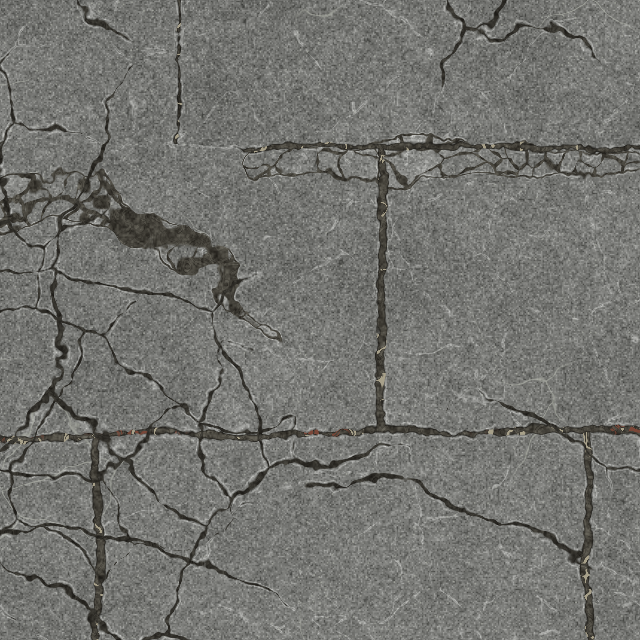
Write a WebGL 2 fragment shader that draws this texture.

```glsl
#version 300 es
precision highp float;
// Weathered grey concrete slabs: a running bond of gritty joints, warped cell
// borders and falling arcs for cracks, bands of broken stones and pale
// hairlines, all laid over mottled fine grain.
uniform vec2 u_resolution;
out vec4 fragColor;
#define SLAB vec2(0.765, 0.449)
#define SLAB_ORIGIN vec2(0.6, 0.323)
#define ROW_SHIFT 0.445     // sideways step between rows
#define JOINT_WIDTH 0.0066  // half width of joints
#define CRACK_WIDTH 0.0026  // half width of cracks
#define CRACK_SCALE 3.3     // crack cells per canvas
#define STONE_SCALE 25.0    // rubble stones per canvas
#define GRAIN 0.215         // contrast of the fine grain
#define CONCRETE vec3(0.464, 0.467, 0.454)
#define GRIT_DARK vec3(0.14, 0.13, 0.11)
#define GRIT_LIGHT vec3(0.42, 0.41, 0.37)
#define PALE vec3(0.70, 0.71, 0.67)

float hash(vec2 c) {
    vec3 q = fract(c.xyx * 0.1031);
    q += dot(q, q.yzx + 33.33);
    return fract((q.x + q.y) * q.z);
}
vec2 hash2(vec2 c) { return vec2(hash(c), hash(c + 71.7)); }
float noise(vec2 p) {
    vec2 c = floor(p), f = p - c;
    f = f * f * (3.0 - 2.0 * f);
    return mix(mix(hash(c), hash(c + vec2(1, 0)), f.x),
               mix(hash(c + vec2(0, 1)), hash(c + vec2(1, 1)), f.x), f.y);
}
float fbm(vec2 p) {
    float sum = 0.0;
    for (float amp = 0.53; amp > 0.05; amp *= 0.5, p = 2.03 * p + 17.3) sum += amp * noise(p);
    return sum;
}
// Distance to the nearest cell border (x) and random cell value (y)
vec2 cells(vec2 p) {
    vec2 base = floor(p), nearest = vec2(0), home = vec2(0);
    float best = 9.0, border = 9.0;
    for (int k = 0; k < 9; k++) {
        vec2 c = base + vec2(k % 3 - 1, k / 3 - 1), r = c + hash2(c) - p;
        if (dot(r, r) < best) { best = dot(r, r); nearest = r; home = c; }
    }
    for (int k = 0; k < 25; k++) {
        vec2 c = home + vec2(k % 5 - 2, k / 5 - 2), r = c + hash2(c) - p, gap = r - nearest;
        if (dot(gap, gap) > 1e-4) border = min(border, dot(0.5 * (r + nearest), normalize(gap)));
    }
    return vec2(border, hash(home + 5.5));
}
// Smooth coverage of a negative distance
float inside(float d) { return 1.0 - smoothstep(-0.7, 0.7, d * u_resolution.y); }
// Widens a line by w where amount is 1 and hides it where amount is 0
float widen(float d, float w, float amount) { return d - mix(-0.0026, w, amount); }

void main() {
    vec2 p = gl_FragCoord.xy / u_resolution.y;
    vec2 sway = vec2(fbm(p * 8.0), fbm(p * 8.0 + 40.0)) - 0.5;
    vec2 jag = vec2(noise(p * 65.0), noise(p * 65.0 + 20.0)) - 0.5;
    vec2 q = p + 0.085 * sway + 0.008 * jag;
    float rough = 0.4 + 1.2 * noise(p * 24.0 + 8.0), chipped = 0.004 * (noise(p * 150.0) - 0.5);
    // Joints of the running bond
    vec2 s = p + 0.03 * sway + 0.005 * jag - SLAB_ORIGIN;
    float row = floor(s.y / SLAB.y), line = round(s.y / SLAB.y), upper = step(0.5, line);
    float dy = s.y - SLAB.y * line, dx = s.x - ROW_SHIFT * row;
    dx -= SLAB.x * round(dx / SLAB.x);
    float present = mix(1.0, smoothstep(0.35, 0.4, p.x), upper);
    float upright = abs(dx) - JOINT_WIDTH * (0.6 + 0.4 * rough) * (row > 0.5 ? 0.3 : 1.0);
    float jointGap = min(upright, widen(abs(dy), 0.7 * JOINT_WIDTH * rough, present)) + chipped;
    // Cracks: two sizes of cell borders, then long falling arcs
    float crackGap = 1.0, zone = noise(p * 3.0 + 11.0) + 0.4 * (p.y - p.x);
    for (float k = 1.0; k < 3.0; k++) {
        float d = cells(q * CRACK_SCALE * k + 3.0).x / (CRACK_SCALE * k);
        float spread = smoothstep(0.0, 0.14, zone - 0.2 - 0.24 * k);
        crackGap = min(crackGap, widen(d, CRACK_WIDTH * rough / sqrt(k), spread));
    }
    for (float i = 0.0; i < 2.0; i++) {
        float t = q.x - 0.5 * i;
        float arc = abs(q.y - 0.18 - 0.07 * i + 0.64 * t * t) / length(vec2(1.0, 1.28 * t));
        float taper = smoothstep(-0.03, 0.02, t) * (1.0 - smoothstep(0.4, 0.5, t));
        crackGap = min(crackGap, widen(arc, CRACK_WIDTH * rough, taper));
    }
    crackGap += 0.8 * chipped;
    // Rubble: a tapering diagonal fault and a strip under the upper joint
    float fault = abs(q.y - 0.7 + 1.1 * q.x * q.x) / length(vec2(1.0, 2.2 * q.x));
    float faultWidth = 0.004 + 0.028 * rough * (1.0 - smoothstep(0.08, 0.46, q.x));
    float faultGap = fault - faultWidth + 0.02 * smoothstep(0.44, 0.47, q.x);
    float strip = 0.01 + 0.03 * noise(p * vec2(9.0, 4.0) + 2.0) * rough;
    float rubbleGap = min(faultGap, abs(dy + 0.022) - mix(-0.05, strip, upper * present)) + chipped;
    vec2 stone = cells(p * STONE_SCALE + 3.0 * sway);
    float crushed = smoothstep(0.5, 0.62, noise(p * 38.0) + 0.25 * smoothstep(0.1, 0.2, p.x) - 0.1);
    float rubble = inside(rubbleGap), broken = inside(stone.x / STONE_SCALE + chipped - 0.0024 * rough);
    float rubbleGrit = max(rubble * max(broken, crushed * inside(faultGap)),
                           inside(abs(rubbleGap) - 0.0014 * rough));
    // Mottled concrete with fine grain and pale chipped rims
    float opening = min(min(jointGap, crackGap), abs(rubbleGap)), g = noise(p * 430.0) - 0.5;
    float tone = 0.09 * (fbm(p * 5.0 + 6.0) - 0.5) + 0.05 * (noise(p * 45.0) - 0.5);
    tone += GRAIN * (g * (0.6 + 4.0 * g * g) + 0.4 * (noise(p * 205.0 + 9.0) - 0.5));
    tone += 0.05 * rubble * stone.y;
    tone += 0.15 * inside(abs(opening - 0.0028) - 0.0011) * smoothstep(0.45, 0.65, noise(p * 60.0 + 4.0));
    vec3 color = CONCRETE + tone;
    // Pale hairlines and specks
    float hair = inside(cells(q * 7.0 + 30.0).x / 7.0 - 0.0009) * smoothstep(0.64, 0.78, noise(p * 6.0 + 50.0));
    vec2 dotCell = floor(p * 95.0), offset = fract(p * 95.0) - 0.3 - 0.4 * hash2(dotCell);
    float speck = inside(length(offset) / 95.0 - 0.0013) * step(0.86, hash(dotCell + 13.0));
    color = mix(color, PALE, 0.65 * max(hair, speck));
    // Dark grit in every opening, with cream and rusty flecks in the joints
    vec2 fleck = cells(p * vec2(125.0, 80.0) + 4.0 * jag);
    float chip = smoothstep(0.03, 0.2, fleck.x), fine = noise(p * 130.0) + noise(p * 310.0);
    vec3 grit = mix(GRIT_DARK, GRIT_LIGHT, 0.42 * fine + 0.3 * (chip * fleck.y - 0.3));
    vec3 fill = grit * mix(0.6, 1.1, smoothstep(0.0, 0.003, -jointGap));
    fill = mix(fill, vec3(0.66, 0.63, 0.54), chip * step(0.92, fleck.y));
    float rusty = step(abs(line), 0.5) * step(abs(dy), 0.02) * smoothstep(0.5, 0.65, noise(p * 8.0 + 33.0));
    fill = mix(fill, vec3(0.48, 0.28, 0.22), chip * rusty * step(fleck.y, 0.3));
    color = mix(color, grit, rubbleGrit);
    color = mix(color, fill, inside(jointGap));
    color = mix(color, grit * 0.75, inside(crackGap));
    fragColor = vec4(clamp(color, 0.0, 1.0), 1.0);
}
```
